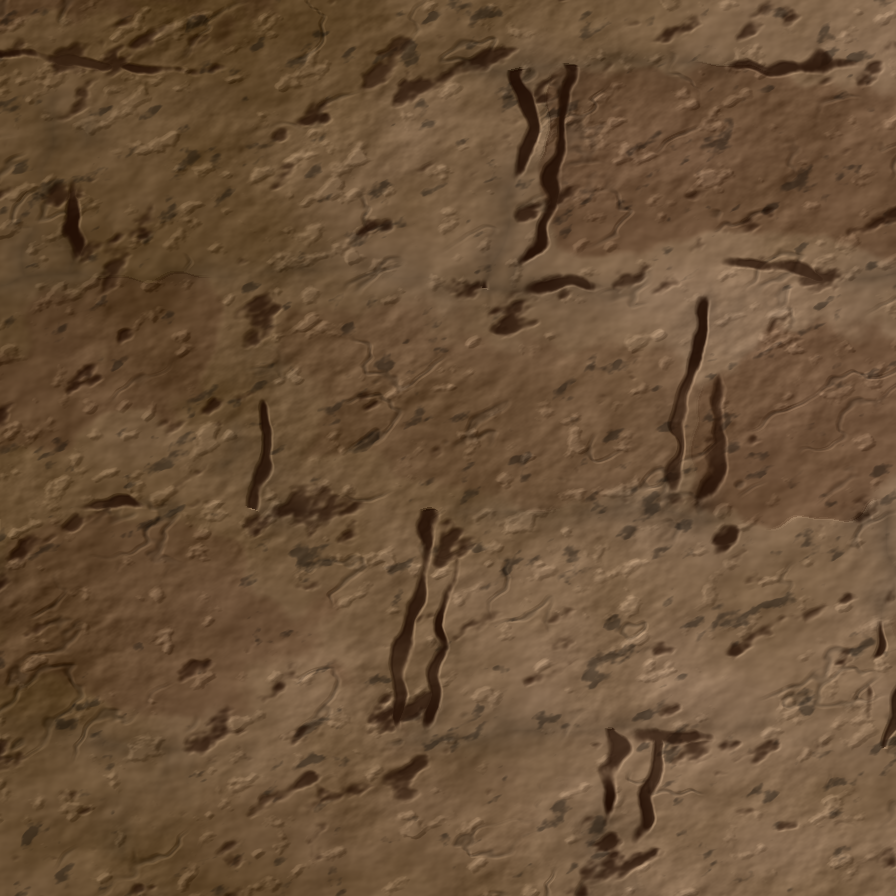
Write a Shadertoy shader that draws this texture.

```glsl
float hash(vec2 p) {
    vec3 q = fract(p.xyx * 0.1031);
    q += dot(q, q.yzx + 33.33);
    return fract((q.x + q.y) * q.z);
}

float noise(vec2 p) {
    vec2 i = floor(p), f = fract(p);
    f = f * f * (3.0 - 2.0 * f);
    return mix(mix(hash(i), hash(i + vec2(1, 0)), f.x),
               mix(hash(i + vec2(0, 1)), hash(i + vec2(1, 1)), f.x), f.y);
}

float fbm(vec2 p) {
    float sum = 0.0, amp = 0.53;
    for (int i = 0; i < 4; i++) {
        sum += amp * noise(p);
        p = mat2(1.6, 1.2, -1.2, 1.6) * p + 17.3;
        amp *= 0.5;
    }
    return sum;
}

// Shear that makes strokes rise toward the right
vec2 slant(vec2 p) {
    return vec2(p.x + 0.2 * p.y, p.y - 0.45 * p.x);
}

// Distances to the head and bed joints, then the brick cell id
vec4 brickLayout(vec2 p) {
    vec2 q = p + 0.06 * (vec2(fbm(p * 6.0), fbm(p * 6.0 + 31.0)) - 0.5);
    q += 0.018 * (vec2(noise(p * 36.0), noise(p * 36.0 + 9.0)) - 0.5);
    float course = q.y * 4.0 + 0.27;
    float row = floor(course), v = fract(course);
    float along = (q.x - 0.04 * (v - 0.5)) / 0.52 - 0.33 - 0.6 * row;
    float u = fract(along);
    return vec4(min(u, 1.0 - u) * 0.52, min(v, 1.0 - v) * 0.25, floor(along), row);
}

// Ragged crevices along the joints, with crumbled pits beside them
float cavity(vec2 p, vec4 wall) {
    float ragged = 0.9 * (fbm(p * vec2(38.0, 30.0) + 2.0) - 0.5);
    float head = exp(-pow((wall.x - 0.021) / 0.009, 2.0))
               * smoothstep(0.42, 0.78, noise(p * vec2(13.0, 8.0) + 4.0));
    float bed = exp(-pow(wall.y / 0.009, 2.0))
              * smoothstep(0.48, 0.85, noise(p * vec2(8.0, 13.0) + 15.0));
    float crevice = smoothstep(0.36, 0.75, max(head, 0.9 * bed) + ragged);
    float nearJoint = exp(-min(wall.x, wall.y) / 0.03);
    float pits = smoothstep(0.71, 0.84, fbm(slant(p) * vec2(19.0, 32.0) + 3.0) + 0.09 * nearJoint);
    return max(crevice * smoothstep(0.05, 0.3, max(head, bed)), 0.85 * pits);
}

float exposedBrick(vec2 p, vec4 wall) {
    float inset = min(wall.x - 0.03, wall.y - 0.028);
    inset += 0.3 * (fbm(p * 6.0 + 60.0) - 0.5) + 0.03 * (fbm(p * 32.0) - 0.5);
    return smoothstep(0.0, 0.024, inset) * smoothstep(0.35, 0.8, hash(wall.zw + 21.0));
}

// Short broken creases in the plaster
float creases(vec2 p) {
    vec2 s = slant(p);
    float line = smoothstep(0.030, 0.004, abs(fbm(s * vec2(10.0, 17.0) + 70.0) - 0.5));
    return line * smoothstep(0.52, 0.8, noise(p * 17.0 + 33.0));
}

// Small irregular marks cut from stretched noise
float marks(vec2 p, vec2 scale, float level) {
    return smoothstep(level, level + 0.13, fbm(slant(p) * scale));
}

float roughness(vec2 p) {
    return smoothstep(0.25, 0.75, fbm(p * 7.0 + 80.0));
}

float height(vec2 p) {
    vec4 wall = brickLayout(p);
    float grain = fbm(slant(p) * vec2(36.0, 56.0) + 12.0);
    return fbm(p * vec2(13.0, 18.0)) + (0.08 + 0.34 * roughness(p)) * grain
         - 0.30 * cavity(p, wall) - 0.13 * creases(p) - 0.07 * exposedBrick(p, wall)
         + 0.16 * marks(p + 4.7, vec2(34.0, 58.0), 0.66);
}

void mainImage(out vec4 fragColor, in vec2 fragCoord) {
    vec2 p = fragCoord / iResolution.y;
    vec4 wall = brickLayout(p);
    float hole = cavity(p, wall);
    float brick = exposedBrick(p, wall);

    // Limewashed mortar, olive at the left and paler toward the right
    float glow = 0.10 + 0.68 * smoothstep(-0.1, 1.0, p.x) - 0.4 * (p.y - 0.5) * (p.y - 0.5);
    glow += 0.85 * (fbm(p * 4.0 + 7.0) - 0.48) + 0.55 * (fbm(p * vec2(13.0, 18.0) + 40.0) - 0.5);
    vec3 color = mix(vec3(0.375, 0.28, 0.17), vec3(0.555, 0.445, 0.345), glow);

    // Bare brick and stained joints
    vec3 brickColor = mix(vec3(0.33, 0.23, 0.14), vec3(0.43, 0.315, 0.225), glow);
    color = mix(color, brickColor, 0.85 * brick);
    float stain = exp(-min(wall.y, abs(wall.x - 0.02)) / 0.018);
    color *= 1.0 - 0.22 * stain * smoothstep(0.4, 0.75, fbm(p * vec2(9.0, 14.0) + 50.0));

    // Raking light from the upper left
    vec2 e = vec2(0.0020, -0.0016);
    float slope = height(p + e) - height(p - e);
    color += vec3(0.58, 0.52, 0.45) * clamp(slope, -0.22, 0.25);

    // Pale chips, dark specks, creases and deep shadow
    float rough = roughness(p);
    color += vec3(0.07, 0.065, 0.06) * marks(p + 4.7, vec2(34.0, 58.0), 0.66) * rough;
    color *= 1.0 - 0.34 * marks(p + 9.1, vec2(30.0, 52.0), 0.68) - 0.16 * creases(p);
    float depth = hole * (0.55 + 0.45 * noise(p * 20.0 + 11.0));
    color = mix(color, vec3(0.13, 0.055, 0.015), depth);

    fragColor = vec4(clamp(color, 0.0, 1.0), 1.0);
}
```
